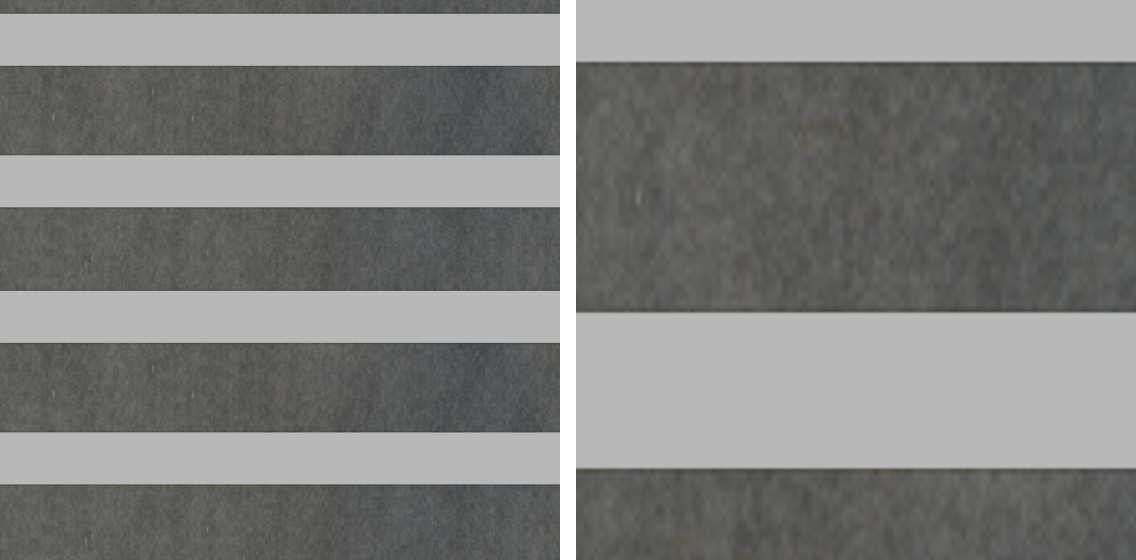
Left, the full canvas; right, a detail of the centre.
Give the GLSL for this pattern, as a three.js fragment shader.

```glsl
// Four pale grey horizontal bars over dark, vertically brushed and weathered slats.
varying vec2 vUv;

const float PAIR_PERIOD = 0.4948;  // two bars and two slats
const float FIRST_BAR = 0.0710;    // centre of the top bar, measured downward
const float SECOND_BAR = 0.2528;   // offset of the second bar in a pair
const float BAR_HALF = 0.0464;
const float EDGE = 0.0012;

const vec3 BAR_COLOR = vec3(0.722);
const vec3 WARM_SLAT = vec3(0.364, 0.362, 0.344);
const vec3 COOL_SLAT = vec3(0.312, 0.330, 0.340);

float hash(vec2 p) {
  return fract(sin(dot(p, vec2(127.1, 311.7))) * 43758.5453);
}

float noise(vec2 p) {
  vec2 cell = floor(p);
  vec2 f = fract(p);
  f = f * f * (3.0 - 2.0 * f);
  float low = mix(hash(cell), hash(cell + vec2(1.0, 0.0)), f.x);
  float high = mix(hash(cell + vec2(0.0, 1.0)), hash(cell + vec2(1.0, 1.0)), f.x);
  return mix(low, high, f.y);
}

// Noise centred on zero
float signedNoise(vec2 p) {
  return noise(p) - 0.5;
}

// Signed distance to the nearest bar; y runs down within one pair
float barDistance(float y) {
  float first = min(y, PAIR_PERIOD - y);
  float second = abs(y - SECOND_BAR);
  return min(first, second) - BAR_HALF;
}

// Fine grain, stretched along the vertical brushing
float grain(vec2 p) {
  return 0.050 * signedNoise(p * vec2(170.0, 95.0))
       + 0.055 * signedNoise(p * vec2(330.0, 210.0) + 17.0);
}

// Broad and narrow vertical stains
float streaks(vec2 p) {
  return 0.040 * signedNoise(p * vec2(17.0, 5.0) + 5.0)
       + 0.032 * signedNoise(p * vec2(48.0, 9.0) + 31.0);
}

// Share of blue-grey weathering, strongest toward the right
float coolness(vec2 p) {
  float side = smoothstep(0.48, 0.84, p.x) * (1.0 - 0.45 * smoothstep(0.89, 1.0, p.x));
  float patches = signedNoise(p * vec2(11.0, 5.0) + 9.0);
  return clamp(0.78 * side + 0.5 * patches * (0.3 + side), 0.0, 1.0);
}

// Small pale scratches, each inside a faint dark smudge
float flecks(vec2 p) {
  float sum = 0.0;
  for (int i = 0; i < 6; i++) {
    float id = float(i);
    float slat = mod(id, 2.0);
    vec2 center = vec2(0.08 + 0.38 * hash(vec2(id, 3.0)),
                       SECOND_BAR * (slat + 0.5) + 0.08 * (hash(vec2(id, 8.0)) - 0.5));
    vec2 d = p - center;
    vec2 scratch = d / vec2(0.0018, 0.0065);
    vec2 smudge = d / vec2(0.011, 0.022);
    sum += 0.13 * exp(-dot(scratch, scratch)) - 0.025 * exp(-dot(smudge, smudge));
  }
  return sum;
}

vec3 slatColor(vec2 p) {
  vec3 base = mix(WARM_SLAT, COOL_SLAT, coolness(p));
  vec3 tint = vec3(1.0, 0.0, -1.0) * 0.018 * signedNoise(p * vec2(130.0, 80.0) + 43.0);
  return base + tint + grain(p) + streaks(p) + flecks(p);
}

void main() {
  // Both slats of a pair repeat with their wear
  vec2 p = vec2(vUv.x, mod(1.0 - vUv.y - FIRST_BAR, PAIR_PERIOD));
  float d = barDistance(p.y);

  // Thin dark rim where a slat meets a bar
  float rim = 1.0 - smoothstep(0.001, 0.0045, d);
  vec3 slat = slatColor(p) - 0.05 * rim;

  float bar = 1.0 - smoothstep(-EDGE, EDGE, d);
  gl_FragColor = vec4(mix(slat, BAR_COLOR, bar), 1.0);
}
```
